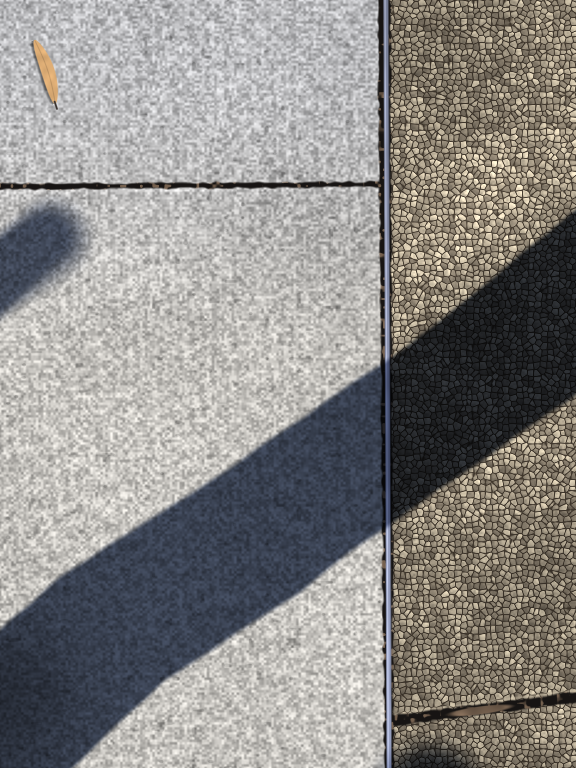
A WebGL 1 fragment shader for this texture:

```glsl
precision highp float;
// Sunlit paving: speckled granite slabs beside a pebbled slab, split by a metal
// strip and dirt joints, crossed by a broad diagonal shadow. Grain is value
// noise, pebbles are Voronoi cells; lengths are fractions of the canvas height.
uniform vec2 u_resolution;

const vec3 GRANITE = vec3(0.775, 0.765, 0.745);
const vec3 STONE_DARK = vec3(0.50, 0.46, 0.40);
const vec3 STONE_LIGHT = vec3(0.84, 0.79, 0.69);
const vec3 CRACK = vec3(0.25, 0.215, 0.175);
const vec3 DIRT = vec3(0.09, 0.08, 0.075);
const vec3 DEBRIS = vec3(0.46, 0.38, 0.31);
const vec3 METAL = vec3(0.54, 0.57, 0.68);
const vec3 LEAF = vec3(0.87, 0.68, 0.46);
const vec3 SHADE_GRANITE = vec3(0.29, 0.335, 0.43);
const vec3 SHADE_PEBBLE = vec3(0.22, 0.25, 0.31);
const float GRAIN_SCALE = 310.0;
const float PEBBLE_SCALE = 125.0;
const float STRIP_HALF = 0.0034;

float hash(vec2 p) {
  return fract(sin(dot(p, vec2(127.1, 311.7))) * 43758.5453);
}

float noise(vec2 p) {
  vec2 i = floor(p), f = fract(p);
  f = f * f * (3.0 - 2.0 * f);
  return mix(mix(hash(i), hash(i + vec2(1.0, 0.0)), f.x),
             mix(hash(i + vec2(0.0, 1.0)), hash(i + vec2(1.0, 1.0)), f.x), f.y);
}

// Coverage of the region d < 0 with a soft rim of half width s.
float cover(float d, float s) {
  return 1.0 - smoothstep(-s, s, d);
}

float bend(float x, float start, float slope) {
  return slope * max(x - start, 0.0);
}

float segment(vec2 p, vec2 a, vec2 b) {
  vec2 d = b - a;
  return length(p - a - d * clamp(dot(p - a, d) / dot(d, d), 0.0, 1.0));
}

vec3 granite(vec2 p) {
  float grain = 0.42 * (noise(p * GRAIN_SCALE) - 0.5) + 0.20 * (noise(p * 170.0) - 0.5);
  float cloud = 0.07 * (noise(p * 9.0) - 0.5);
  float pits = smoothstep(0.80, 0.95, noise(p * vec2(95.0, 120.0) + 31.0));
  float tone = 1.0 + grain + cloud - 0.16 * pits;
  tone -= 0.07 * cover(length((p - vec2(0.42, 0.70)) * vec2(1.0, 1.6)) - 0.12, 0.12);
  vec3 cool = mix(vec3(1.0), vec3(0.955, 0.97, 1.01), smoothstep(0.5, 0.95, p.y));
  return GRANITE * cool * tone;
}

vec3 pebbles(vec2 p) {
  vec2 q = p * PEBBLE_SCALE, cell = floor(q), nearestId = cell, offset = vec2(0.0);
  float first = 9.0, second = 9.0;
  for (int j = -1; j <= 1; j++) {
    for (int i = -1; i <= 1; i++) {
      vec2 id = cell + vec2(float(i), float(j));
      vec2 r = id + 0.1 + 0.8 * vec2(hash(id), hash(id + 57.3)) - q;
      float d = length(r);
      if (d < first) {
        second = first;
        first = d;
        nearestId = id;
        offset = r;
      } else {
        second = min(second, d);
      }
    }
  }
  vec3 stone = mix(STONE_DARK, STONE_LIGHT, hash(nearestId + 11.7));
  stone *= 1.0 + 0.22 * dot(offset, vec2(-0.6, -0.8)) + 0.25 * (noise(p * 330.0) - 0.5);
  vec3 col = mix(CRACK, stone, smoothstep(0.0, 0.30, second - first));
  // Worn, brighter diagonal swath above the shadow.
  float swath = cover(abs(p.y - 0.70 - 0.75 * (p.x - 0.60)) - 0.07, 0.09);
  return col * (0.93 + 0.20 * swath + 0.18 * (noise(p * 14.0) - 0.5));
}

float shadow(vec2 p) {
  float wobble = 0.003 * (noise(p * 28.0) - 0.5);
  float top = 0.182 + 0.85 * p.x + bend(p.x, 0.078, -0.207) + bend(p.x, 0.26, 0.036)
            + bend(p.x, 0.50, 0.08) + bend(p.x, 0.586, 0.065);
  float bottom = -0.088 + 0.94 * p.x + bend(p.x, 0.215, -0.296)
               + bend(p.x, 0.39, 0.176) + bend(p.x, 0.456, -0.125);
  float band = cover(max(p.y - top, bottom - p.y) * 0.81 + wobble, 0.0045);
  float stub = cover(segment(p, vec2(0.064, 0.69), vec2(-0.07, 0.587)) - 0.043,
                     mix(0.010, 0.024, smoothstep(0.0, 0.1, p.x)));
  float corner = cover(length((p - vec2(0.56, -0.025)) * vec2(0.85, 1.0)) - 0.055, 0.022);
  return max(band, max(0.95 * stub, 0.95 * corner));
}

void main() {
  vec2 p = gl_FragCoord.xy / u_resolution.y;
  float px = 0.8 / u_resolution.y;
  float stripX = p.x - mix(0.5068, 0.5026, p.y);
  float pebbleSide = cover(-stripX, px);
  vec3 col = mix(granite(p), pebbles(p), pebbleSide);
  vec3 dirt = mix(DIRT, DEBRIS, smoothstep(0.68, 0.9, noise(p * 190.0)));
  float ragged = 0.003 * (noise(p * 110.0) - 0.5);

  // Joint between the granite slabs, with a pale chamfer beneath.
  float jointY = p.y - 0.757 - 0.006 * p.x;
  col *= 1.0 + 0.10 * (1.0 - pebbleSide) * cover(abs(jointY + 0.006) - 0.002, 0.002);
  col = mix(col, dirt, (1.0 - pebbleSide) * cover(abs(jointY) - 0.0034 + ragged, px + 0.0008));

  // Sloping joint in the pebbled slab, holding a few dead leaves.
  float slopeY = p.y - 0.061 - 0.13 * (p.x - 0.51);
  col = mix(col, STONE_LIGHT, 0.45 * pebbleSide * cover(abs(slopeY - 0.009) - 0.0015, 0.002));
  float litter = cover(length((vec2(p.x - 0.625, slopeY + 0.001)) * vec2(0.13, 1.0)) - 0.0052, px);
  vec3 slopeDirt = mix(dirt, DEBRIS * (0.75 + 0.5 * noise(p * 60.0)), litter);
  col = mix(col, slopeDirt, pebbleSide * cover(abs(slopeY) - 0.0068 + ragged, px + 0.0008));

  // Fallen leaf: a spindle around a slightly bowed axis, plus its stem.
  vec2 tip = vec2(0.045, 0.948), axis = vec2(0.027, -0.083);
  float t = dot(p - tip, axis) / dot(axis, axis);
  float across = dot(p - tip, normalize(vec2(-axis.y, axis.x))) - 0.004 * sin(3.14 * t);
  float blade = 0.0088 * sqrt(max(sin(3.14159 * clamp(t, 0.0, 1.0)), 0.0));
  float inside = step(0.0, t) * step(t, 1.0);
  col *= 1.0 - 0.45 * inside * cover(abs(across + 0.003) - blade, 0.002);
  vec3 leaf = LEAF * (0.92 + 0.16 * noise(p * 120.0) - 0.15 * cover(abs(across) - 0.0006, px));
  col = mix(col, leaf, inside * cover(abs(across) - blade, px));
  col = mix(col, DIRT * 2.5, cover(segment(p, tip + axis * 0.97, tip + axis * 1.08) - 0.0012, px));

  // Dirt gaps either side of the strip, then the strip with a bright rim.
  float gapLeft = mix(0.0065, 0.0105, p.y);
  float gap = max(-stripX - gapLeft, stripX - 0.0058) + ragged;
  col = mix(col, dirt, cover(gap, px + 0.0006));
  vec3 metal = METAL * mix(1.15, 0.88, p.y) * (0.92 + 0.16 * noise(p * vec2(90.0, 40.0)));
  metal += 0.20 * cover(abs(stripX + 0.0012) - 0.0007, px);
  metal *= 1.0 - 0.4 * cover(abs(stripX - 0.0030) - 0.0006, px);
  col = mix(col, metal, cover(abs(stripX) - STRIP_HALF, px));

  // Cast shadow, bluer on granite; deepest in the lower left corner.
  vec3 shade = mix(SHADE_GRANITE, SHADE_PEBBLE, pebbleSide);
  shade = mix(shade, vec3(0.48, 0.52, 0.62), cover(abs(stripX) - STRIP_HALF, px));
  shade *= 1.0 - 0.35 * cover(length(p - vec2(0.0, 0.09)) - 0.08, 0.09);
  col *= mix(vec3(1.0), shade, shadow(p));
  gl_FragColor = vec4(clamp(col, 0.0, 1.0), 1.0);
}
```
